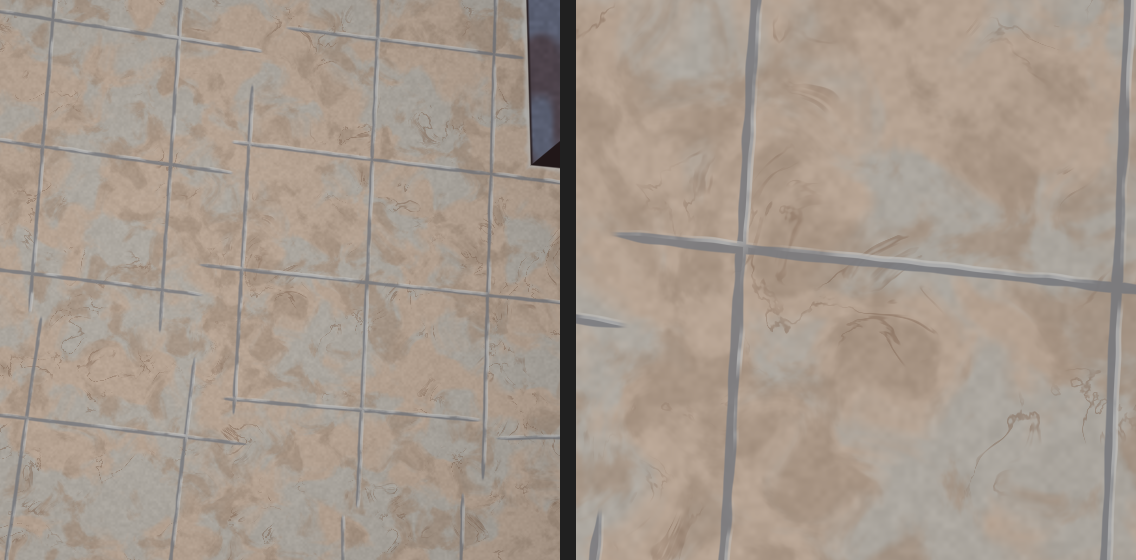
Left, the full canvas; right, a detail of the centre.
Give the GLSL for this texture, as a Shadertoy shader.

```glsl
// Mottled beige floor tiles with broken, slightly skewed grout lines and a dark
// furniture corner. Grout is drawn as families of evenly stepped tapered segments;
// the stone is layered value noise with thin ridged veins.
#define GROUT_HALF_WIDTH 0.0030
#define GROUT_WOBBLE 0.0012
#define RESIDUE_AMOUNT 0.65
#define BLOTCH_SCALE 15.0
#define VEIN_SCALE 34.0
#define VEIN_STRENGTH 0.50
#define GRAIN 0.030

const vec3 WARM   = vec3(0.715, 0.640, 0.575);
const vec3 PALE   = vec3(0.675, 0.655, 0.625);
const vec3 TAN    = vec3(0.640, 0.565, 0.500);
const vec3 VEIN   = vec3(0.520, 0.420, 0.350);
const vec3 GROUT  = vec3(0.470, 0.475, 0.495);
const vec3 CHALK  = vec3(0.770, 0.770, 0.765);
const vec3 WOOD   = vec3(0.300, 0.260, 0.290);
const vec3 SHEEN  = vec3(0.350, 0.370, 0.440);
const vec3 SHADOW = vec3(0.130, 0.090, 0.095);

float hash(vec2 p) {
    vec3 q = fract(vec3(p.xyx) * 0.1031);
    q += dot(q, q.yzx + 33.33);
    return fract((q.x + q.y) * q.z);
}

float noise(vec2 p) {
    vec2 i = floor(p), f = fract(p);
    f = f * f * (3.0 - 2.0 * f);
    return mix(mix(hash(i), hash(i + vec2(1, 0)), f.x),
               mix(hash(i + vec2(0, 1)), hash(i + vec2(1, 1)), f.x), f.y);
}

float fbm(vec2 p) {
    float sum = 0.0, amp = 0.5;
    for (int i = 0; i < 5; i++) {
        sum += amp * noise(p);
        p = mat2(1.6, 1.2, -1.2, 1.6) * p + 17.3;
        amp *= 0.5;
    }
    return sum / 0.97;
}

// Adds segments (ends + i * shift) to cover: x = grey joint, y = chalky residue.
void addGrout(vec2 p, vec4 ends, vec4 shift, int count, float px, inout vec2 cover) {
    for (int i = 0; i < count; i++) {
        vec4 e = ends + float(i) * shift;
        vec2 dir = e.zw - e.xy, r = p - e.xy;
        float len = length(dir);
        dir /= len;
        float along = dot(r, dir);
        float side = dir.x * r.y - dir.y * r.x;
        side += GROUT_WOBBLE * (noise(p * 45.0) - 0.5);
        float fade = smoothstep(-0.004, 0.025, min(along, len - along));
        float w = GROUT_HALF_WIDTH * mix(0.45, 1.0, fade) * (0.8 + 0.4 * noise(p * 70.0));
        float visible = smoothstep(0.0, 0.3, fade);
        float joint = 1.0 - smoothstep(w - px, w + px, abs(side));
        float edge = 1.0 - smoothstep(0.0012, 0.0012 + 1.5 * px, abs(side - w * 0.9));
        float worn = smoothstep(0.42, 0.68, fbm(p * 22.0 + 5.0) + 0.12 * p.x);
        cover = max(cover, visible * vec2(joint, edge * worn));
    }
}

vec3 stone(vec2 p, float px) {
    vec2 warp = vec2(noise(p * 24.0), noise(p * 24.0 + 40.0)) - 0.5;
    float blotch = fbm(p * BLOTCH_SCALE + warp * 0.7);
    float cloud = fbm(p * 29.0 + 71.0 + warp);
    vec3 col = mix(WARM, PALE, smoothstep(0.44, 0.64, blotch));
    col = mix(col, TAN, 0.8 * smoothstep(0.48, 0.70, cloud));
    // Short rusty veins where a ridge crosses a noisy patch.
    float ridge = abs(fbm(p * VEIN_SCALE + 9.0 + warp * 2.0) - 0.5);
    float patches = smoothstep(0.55, 0.72, fbm(p * 17.0 + 130.0));
    float vein = (1.0 - smoothstep(0.004, 0.025 + 6.0 * px, ridge)) * patches;
    col = mix(col, VEIN, VEIN_STRENGTH * vein);
    return col + GRAIN * (noise(p * 260.0) + noise(p * 130.0) - 1.0);
}

void mainImage(out vec4 fragColor, in vec2 fragCoord) {
    vec2 p = fragCoord / iResolution.xy;
    float px = 1.0 / min(iResolution.x, iResolution.y);
    vec3 col = stone(p, px);

    // Upper left patch: verticals, then horizontals.
    vec2 cover = vec2(0);
    addGrout(p, vec4(0.100, 1.03, 0.052, 0.44), vec4(0.225, 0, 0.233, -0.035), 2, px, cover);
    addGrout(p, vec4(-0.03, 0.984, 0.470, 0.907), vec4(0, -0.231, -0.053, -0.217), 3, px, cover);
    // Right patch.
    addGrout(p, vec4(0.4505, 0.85, 0.417, 0.258), vec4(0), 1, px, cover);
    addGrout(p, vec4(0.678, 1.03, 0.638, 0.091), vec4(0.208, 0, 0.224, 0.05), 2, px, cover);
    addGrout(p, vec4(0.413, 0.746, 1.03, 0.670), vec4(-0.059, -0.219, 0, -0.214), 2, px, cover);
    addGrout(p, vec4(0.510, 0.950, 0.938, 0.896), vec4(-0.113, -0.662, -0.079, -0.647), 2, px, cover);
    addGrout(p, vec4(0.885, 0.217, 1.03, 0.220), vec4(0), 1, px, cover);
    // Lower patches.
    addGrout(p, vec4(0.074, 0.436, 0.006, -0.03), vec4(0.274, -0.072, 0.295, 0), 2, px, cover);
    addGrout(p, vec4(-0.03, 0.262, 0.443, 0.206), vec4(0), 1, px, cover);
    addGrout(p, vec4(0.612, 0.082, 0.612, -0.03), vec4(0.214, 0.039, 0.211, 0), 2, px, cover);
    col = mix(col, GROUT, 0.85 * cover.x);
    col = mix(col, CHALK, RESIDUE_AMOUNT * cover.y);

    // Soft light falling off to the right and the upper corners.
    col *= 1.03 - 0.07 * p.x - 0.16 * dot(p - 0.5, p - 0.5);

    // Dark furniture corner with a ragged chalk seam around it.
    float left = p.x - mix(0.948, 0.940, (p.y - 0.705) / 0.295);
    float bottom = p.y - 0.705 + 0.10 * (p.x - 0.948);
    float inside = min(left, bottom);
    float seam = smoothstep(-0.011, -0.003, inside + 0.007 * (noise(p * 60.0) - 0.5));
    col = mix(col, CHALK * 0.9, 0.65 * seam);
    vec3 face = mix(WOOD, SHEEN, smoothstep(0.35, 0.65, noise(p * vec2(30, 9)) + 0.5 * (p.y - 0.85)));
    face *= 0.94 + 0.12 * noise(p * 120.0);
    float under = p.y - 0.705 - 0.83 * (p.x - 0.948);
    face = mix(SHADOW, face, smoothstep(-px, px, under));
    face = mix(SHADOW, face, smoothstep(0.0, 0.006, left));
    col = mix(col, face, smoothstep(-px, px, inside));

    fragColor = vec4(clamp(col, 0.0, 1.0), 1.0);
}
```
